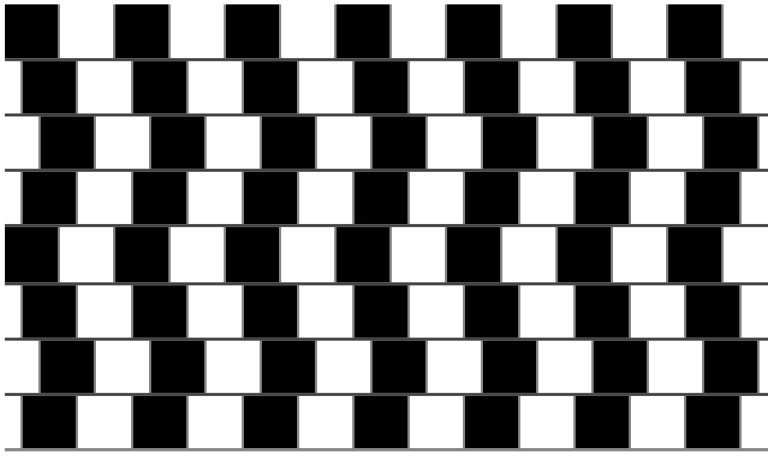
Give the GLSL for this pattern, as a WebGL 2 fragment shader.

```glsl
#version 300 es
precision highp float;

uniform vec2 u_resolution;
out vec4 fragColor;

// Lengths are fractions of the canvas width.
const float CELL = 0.0720;        // side of one square tile
const float ROWS = 8.0;
const vec2 MARGIN = vec2(0.0062, 0.0057); // blank strip at left and top
const float FIRST_EDGE = 0.0047;  // left side of the first dark tile
const float ROW_SHIFT = 0.0234;   // sideways step between rows
const float TALL_ROW = 4.0;       // this row is slightly taller
const float TALL_EXTRA = 0.0039;
const float JOINT_WIDTH = 0.0030; // upright joints
const float MORTAR_WIDTH = 0.0042;
const float CORE_WIDTH = 0.0026;  // dark middle of the mortar
const float SOFTNESS = 0.0013;

const vec3 WHITE = vec3(1.0);
const vec3 BLACK = vec3(0.0);
const vec3 JOINT_GREY = vec3(0.52, 0.53, 0.52);
const vec3 MORTAR_GREY = vec3(0.42);
const vec3 CORE_GREY = vec3(0.25);
const vec3 LAST_GREY = vec3(0.52, 0.53, 0.52);

// Soft coverage of a signed distance, negative inside.
float cover(float dist) {
    float blur = max(SOFTNESS, 1.0 / u_resolution.x);
    return clamp(0.5 - dist / blur, 0.0, 1.0);
}

// Distance to the nearest multiple of a step.
float gridDistance(float v, float stepSize) {
    return abs(v - stepSize * floor(v / stepSize + 0.5));
}

void main() {
    float x = gl_FragCoord.x / u_resolution.x;
    float depth = (u_resolution.y - gl_FragCoord.y) / u_resolution.x - MARGIN.y;

    // Skip the extra height in the middle of the tall row.
    depth -= clamp(depth - (TALL_ROW + 0.5) * CELL, 0.0, TALL_EXTRA);
    float row = floor(depth / CELL);

    // Rows slide right twice, then back: 0, 1, 2, 1.
    float slide = 2.0 - abs(mod(row, 4.0) - 2.0);
    float along = x - FIRST_EDGE - slide * ROW_SHIFT;

    // Alternating tiles and their joints.
    float phase = mod(along, 2.0 * CELL);
    vec3 tile = mix(WHITE, BLACK, cover(abs(phase - 0.5 * CELL) - 0.5 * CELL));
    float joint = cover(gridDistance(along, CELL) - 0.5 * JOINT_WIDTH);
    tile = mix(tile, JOINT_GREY, joint);
    float wall = cover(-depth) * cover(depth - ROWS * CELL);
    vec3 color = mix(WHITE, tile, wall);

    // Mortar under each row, paler under the last.
    float line = floor(depth / CELL + 0.5);
    float mortarDist = gridDistance(depth, CELL);
    float present = step(1.0, line) * step(line, ROWS);
    float last = step(ROWS, line);
    vec3 edgeGrey = mix(MORTAR_GREY, LAST_GREY, last);
    vec3 coreGrey = mix(CORE_GREY, LAST_GREY, last);
    color = mix(color, edgeGrey, present * cover(mortarDist - 0.5 * MORTAR_WIDTH));
    color = mix(color, coreGrey, present * cover(mortarDist - 0.5 * CORE_WIDTH));

    // Blank strip on the left.
    color = mix(WHITE, color, cover(MARGIN.x - x));
    fragColor = vec4(color, 1.0);
}
```
